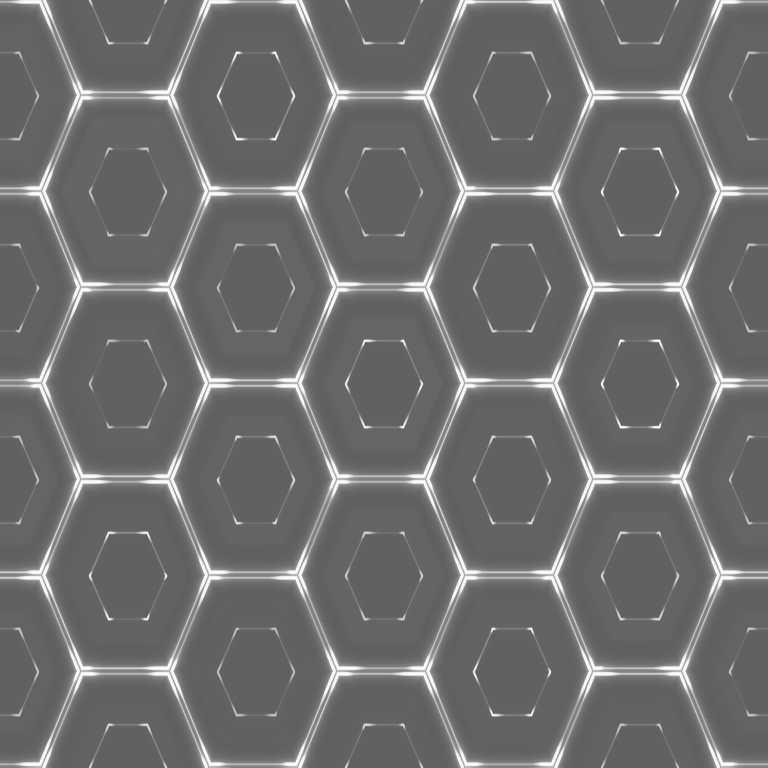
Write a three.js fragment shader that draws this pattern.

```glsl
// Grey hexagon panels in staggered columns, each with a fine inner hexagon.
// Glowing double seams come from a hexagonal distance (0 at centre, 1 at rim);
// hashed streaks taper out from every corner and vary from cell to cell.

varying vec2 vUv;

const vec2  GRID         = vec2(3.0, 4.0);      // repeats across and up
const vec2  SEAM_SHIFT   = vec2(-0.011, 0.005); // seams sit off the inner hexagons
const float SEAM_WIDTH   = 0.327;               // half width at the side corners
const float INNER_WIDTH  = 0.332;
const float BASE_GREY    = 0.378;
const float LINE_WHITE   = 0.98;
const float SEAM_LEVEL   = 0.971;               // one line each side of a seam
const float INNER_LEVEL  = 0.45;
const float THIN_HALF    = 0.005;               // half widths, in hexagon levels
const float STREAK_HALF  = 0.016;
const float INNER_HALF   = 0.006;
const float SOFTNESS     = 0.013;
const float GLOW_REACH   = 0.030;
const float HALO_REACH   = 0.075;
const float GLOW_GAIN    = 0.19;
const float HALO_GAIN    = 0.08;
const float PANEL_TONE   = 0.018;

struct Ring {
  float level;       // 0 at centre, 1 at rim
  float fromCorner;  // 0 at a corner, 1 at mid side
  float side;        // label of the nearest side
  float end;         // which end of that side
};

float hash(vec2 p) {
  return fract(sin(dot(p, vec2(127.1, 311.7))) * 43758.5453);
}

float hexLevel(vec2 p, float width) {
  p = abs(p);
  return max(2.0 * p.y, (p.x + (4.0 * width - 1.0) * p.y) / width);
}

Ring hexRing(vec2 p, float width) {
  Ring r;
  r.level = hexLevel(p, width);
  float size = max(r.level, 0.001);
  bool slanted = r.level > 2.0 * abs(p.y);
  float along = slanted ? 4.0 * abs(p.y) / size - 1.0 : p.x / ((0.5 - width) * size);
  r.side = p.y < 0.0 ? -1.0 : 1.0;
  if (slanted) r.side += p.x < 0.0 ? -3.0 : 3.0;
  r.end = along < 0.0 ? 0.0 : 1.0;
  r.fromCorner = clamp(1.0 - abs(along), 0.0, 1.0);
  return r;
}

float softLine(float offset, float halfWidth) {
  return 1.0 - smoothstep(halfWidth - 0.5 * SOFTNESS, halfWidth + SOFTNESS, abs(offset));
}

void main() {
  // Nearest centre of the two interleaved lattices
  vec2 p = vUv * GRID;
  vec2 q = p - SEAM_SHIFT;
  vec2 centreA = vec2(floor(q.x + 0.5), floor(q.y) + 0.5);
  vec2 centreB = vec2(floor(q.x) + 0.5, floor(q.y + 0.5));
  bool nearA = hexLevel(q - centreA, SEAM_WIDTH) < hexLevel(q - centreB, SEAM_WIDTH);
  vec2 centre = nearA ? centreA : centreB;
  vec2 cell = mod(centre, GRID);
  Ring seam = hexRing(q - centre, SEAM_WIDTH);
  Ring inner = hexRing(p - centre, INNER_WIDTH);

  // Panel tone: faint concentric steps
  float stepLevel = mix(0.58, 0.80, hash(cell + 11.3));
  float tone = 1.0 - smoothstep(stepLevel - 0.02, stepLevel + 0.03, inner.level);
  tone *= smoothstep(INNER_LEVEL, INNER_LEVEL + 0.04, inner.level);
  float grey = BASE_GREY + PANEL_TONE * hash(cell + 4.9) * tone;
  grey -= 0.008 * smoothstep(0.70, 0.78, seam.level) * (1.0 - smoothstep(0.82, 0.90, seam.level));

  // Seam glow, swelling at the corners
  float cornerGlow = 1.0 - smoothstep(0.0, 0.6, seam.fromCorner);
  float glow = GLOW_GAIN * exp(-abs(seam.level - SEAM_LEVEL) / GLOW_REACH);
  float halo = HALO_GAIN * exp((seam.level - 1.0) / HALO_REACH);
  grey += (glow + halo) * mix(0.8, 1.8, cornerGlow);

  // Seam line: a thin grey thread that thickens to white near the corners
  vec2 sideSeed = cell + vec2(seam.side * 1.73, 5.0);
  vec2 endSeed = sideSeed + vec2(seam.end * 2.31, 3.7);
  float reach = mix(0.25, 0.85, hash(endSeed));
  float streak = 1.0 - smoothstep(0.45 * reach, reach, seam.fromCorner);
  float thread = mix(0.30, 0.75, hash(sideSeed));
  float seamLine = softLine(seam.level - SEAM_LEVEL, mix(THIN_HALF, STREAK_HALF, streak));
  grey = mix(grey, LINE_WHITE, seamLine * mix(thread, 1.0, streak));

  // Inner hexagon: bright corners, worn sides
  sideSeed = cell + vec2(inner.side * 2.19, 7.0);
  endSeed = sideSeed + vec2(inner.end * 2.31, 6.4);
  float strength = mix(0.60, 1.0, hash(cell + 8.1));
  float innerReach = mix(0.20, 0.75, hash(endSeed));
  float spark = 1.0 - smoothstep(0.2 * innerReach, innerReach, inner.fromCorner);
  float worn = mix(0.08, 0.32, hash(sideSeed + 2.6));
  float innerLine = softLine(inner.level - INNER_LEVEL, INNER_HALF * (1.0 + 0.6 * spark));
  grey = mix(grey, LINE_WHITE, innerLine * strength * mix(worn, 1.0, spark));
  grey += 0.02 * strength * exp(-abs(inner.level - INNER_LEVEL) / GLOW_REACH);

  gl_FragColor = vec4(vec3(clamp(grey, 0.0, 1.0)), 1.0);
}
```
